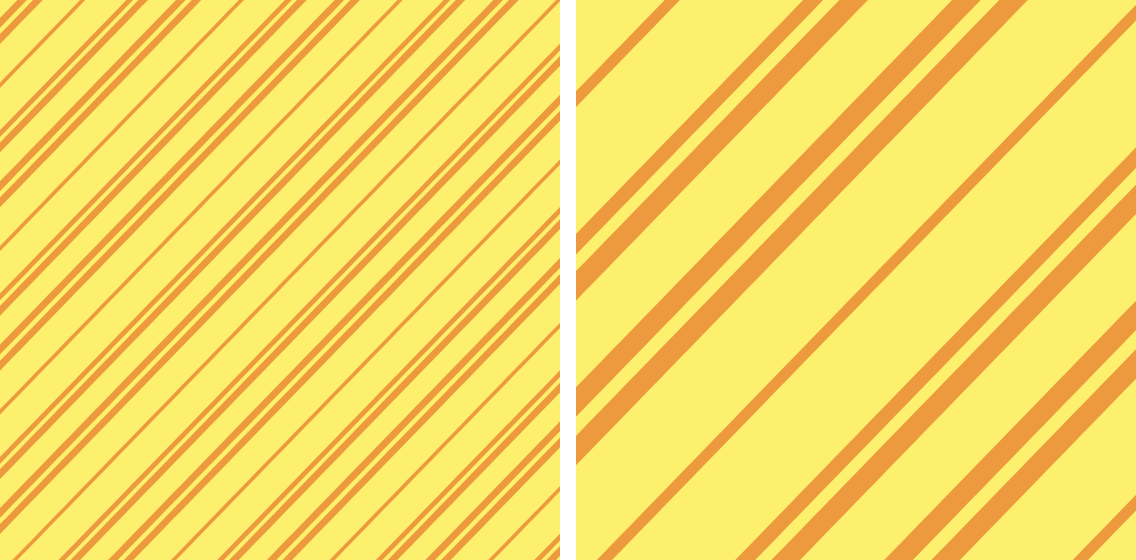
Left, the full canvas; right, a detail of the centre.
Reproduce this pattern procedurally as a WebGL 2 fragment shader.

```glsl
#version 300 es
precision highp float;

uniform vec2 u_resolution;
out vec4 outColor;

const vec3 YELLOW = vec3(0.99, 0.94, 0.43);
const vec3 ORANGE = vec3(0.93, 0.60, 0.24);

// Horizontal and vertical spacing of the repeat, in canvas units
const vec2 PERIOD = vec2(0.2833, 0.2917);
const float PHASE_OFFSET = 0.0935;

// Stripes of one repeat: centre and width, as fractions of the period
const int STRIPE_COUNT = 5;
const vec2 STRIPES[STRIPE_COUNT] = vec2[](
    vec2(0.000, 0.032),
    vec2(0.296, 0.042),
    vec2(0.381, 0.060),
    vec2(0.618, 0.060),
    vec2(0.717, 0.060)
);

// Coverage of a repeating stripe, with an edge of the given softness
float stripe(float phase, float centre, float width, float softness) {
    float dist = abs(fract(phase - centre + 0.5) - 0.5);
    return clamp((0.5 * width - dist) / softness + 0.5, 0.0, 1.0);
}

// Combined coverage of all stripes in the repeat
float stripeGroup(float phase, float softness) {
    float coverage = 0.0;
    for (int i = 0; i < STRIPE_COUNT; i++) {
        coverage = max(coverage, stripe(phase, STRIPES[i].x, STRIPES[i].y, softness));
    }
    return coverage;
}

void main() {
    vec2 uv = gl_FragCoord.xy / u_resolution;

    // Phase runs across the diagonal; softness spans one pixel of it
    float phase = uv.x / PERIOD.x - uv.y / PERIOD.y - PHASE_OFFSET;
    float softness = length(1.0 / (PERIOD * u_resolution));

    vec3 color = mix(YELLOW, ORANGE, stripeGroup(phase, softness));
    outColor = vec4(color, 1.0);
}
```
